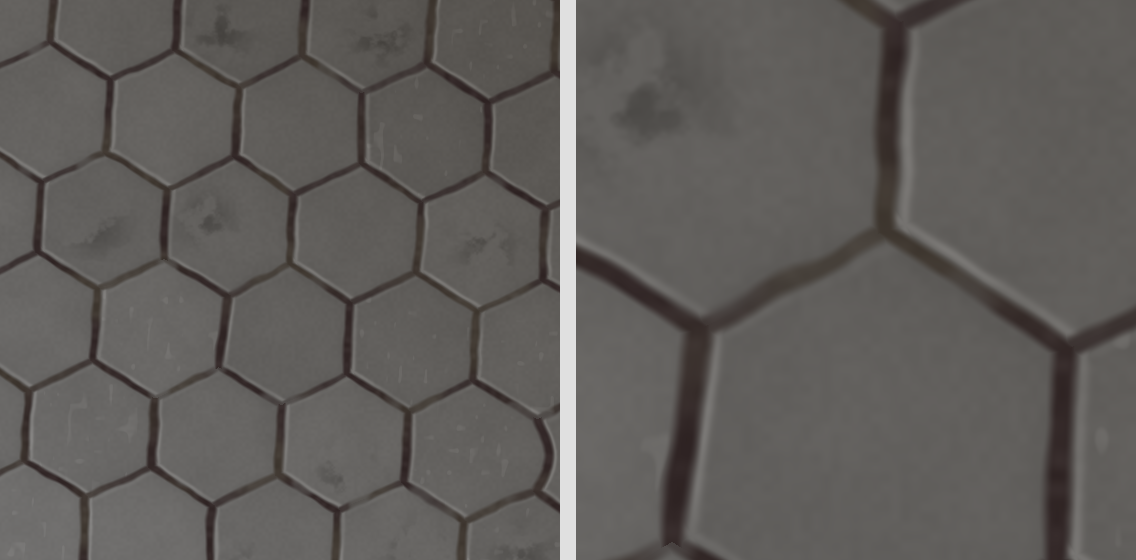
Left, the full canvas; right, a detail of the centre.
A three.js fragment shader for this texture:

```glsl
// Worn grey hexagonal tiles, slightly rotated, with dark brown joints and lit lower-left rims.
varying vec2 vUv;

float hash(vec2 p) {
  p = fract(p * vec2(0.1031, 0.1137));
  p += dot(p, p.yx + 33.33);
  return fract((p.x + p.y) * p.x * 17.3);
}

float noise(vec2 p) {
  vec2 i = floor(p), f = fract(p);
  f = f * f * (3.0 - 2.0 * f);
  return mix(mix(hash(i), hash(i + vec2(1, 0)), f.x),
             mix(hash(i + vec2(0, 1)), hash(i + 1.0), f.x), f.y);
}

float fbm(vec2 p) {
  float sum = 0.0, amp = 0.5;
  for (int i = 0; i < 4; i++) {
    sum += amp * noise(p);
    p = p * 2.03 + 17.0;
    amp *= 0.5;
  }
  return sum;
}

vec2 wobble(vec2 p) {
  return vec2(noise(p + 40.0), noise(p + 93.0)) - 0.5;
}

// Soft joint profile at a given distance from the tile boundary
float joint(float dist, float halfWidth) {
  return 1.0 - smoothstep(halfWidth * 0.35, halfWidth * 1.45, dist);
}

// Thin bright rim just inside the joint
float rim(float dist, float offset) {
  float x = (dist - offset) / 0.016;
  return exp(-x * x);
}

void main() {
  // Slipped joint near the right border
  vec2 p = vUv;
  vec2 slip = (vUv - vec2(0.98, 0.18)) / 0.065;
  p -= vec2(0.029, -0.012) * exp(-dot(slip, slip));

  // Skewed canvas to a regular hexagon grid with unit spacing
  vec2 q = mat2(4.424, 0.259, -0.262, 4.626) * (p - vec2(0.4095, 0.5944));
  q += 0.035 * wobble(q * 1.7) + 0.016 * wobble(q * 9.0);

  // Nearest tile centre
  vec2 period = vec2(1.0, 1.7320508);
  vec2 a = mod(q + period * 0.5, period) - period * 0.5;
  vec2 b = mod(q, period) - period * 0.5;
  vec2 local = dot(a, a) < dot(b, b) ? a : b;
  vec2 id = floor((q - local) / vec2(0.5, 0.8660254) + 0.5) + 50.0;

  // Position along the three edge normals, and distance to each edge pair
  vec3 side = vec3(local.x, dot(local, vec2(0.5, 0.8660254)), dot(local, vec2(-0.5, 0.8660254)));
  vec3 dist = 0.5 - abs(side);
  float nearest = min(dist.x, min(dist.y, dist.z));

  // Tile face: broad light falloff, tone per tile, mottling and grain
  float shade = clamp(0.5 * vUv.x + 0.62 * vUv.y - 0.06, 0.0, 1.0);
  vec3 color = mix(vec3(0.43, 0.425, 0.42), vec3(0.345, 0.332, 0.315), shade);
  color += 0.022 * (hash(id) - 0.5);
  color += 0.035 * (fbm(vUv * 14.0 + id) - 0.47);
  color += 0.014 * (noise(vUv * 170.0) - 0.5);

  // Dirty smears on some tiles, and a few pale scuffs
  vec2 smearAt = local - 0.4 * (vec2(hash(id + 7.0), hash(id + 19.0)) - 0.5) + vec2(0.0, 0.15);
  float smear = exp(-dot(smearAt, smearAt) * 22.0) * smoothstep(0.42, 0.65, fbm(q * 7.0 + 5.0));
  color -= 0.085 * smear * step(0.55, hash(id + 3.0));
  float scuff = smoothstep(0.83, 0.95, noise(q * vec2(19.0, 11.0) + 60.0));
  color += 0.035 * scuff * step(0.7, hash(id + 11.0));

  // Faint shadow around the joints
  color *= 1.0 - 0.10 * exp(-nearest * 22.0);

  // Lit rims on the left and lower-left, weaker below the rising joints
  float worn = 0.45 + 0.9 * noise(q * 6.0 + 21.0);
  float light = rim(dist.x, 0.052) * step(side.x, 0.0);
  light = max(light, rim(dist.y, 0.045) * step(side.y, 0.0));
  light = max(light, 0.35 * rim(dist.z, 0.045) * step(0.0, side.z));
  color += 0.085 * light * worn * smoothstep(0.015, 0.035, nearest);

  // Joints: upright ones deepest, rising ones paler, all unevenly filled
  float swell = 0.8 + 0.4 * noise(q * 5.0 + 31.0);
  float fill = 1.0 - 0.65 * smoothstep(0.68, 0.9, noise(q * 4.3 + 77.0));
  float upright = joint(dist.x, 0.034 * swell);
  float falling = joint(dist.y, 0.027 * swell) * mix(1.0, fill, 0.8);
  float rising = joint(dist.z, 0.028 * swell) * 0.76 * fill;
  vec3 grout = mix(vec3(0.19, 0.145, 0.145), vec3(0.25, 0.22, 0.19), smoothstep(0.35, 0.8, noise(q * 3.1 + 11.0)));
  grout += 0.05 * (noise(q * 24.0 + 9.0) - 0.5);
  color = mix(color, grout, 0.95 * max(upright, max(falling, rising)));

  gl_FragColor = vec4(color, 1.0);
}
```
